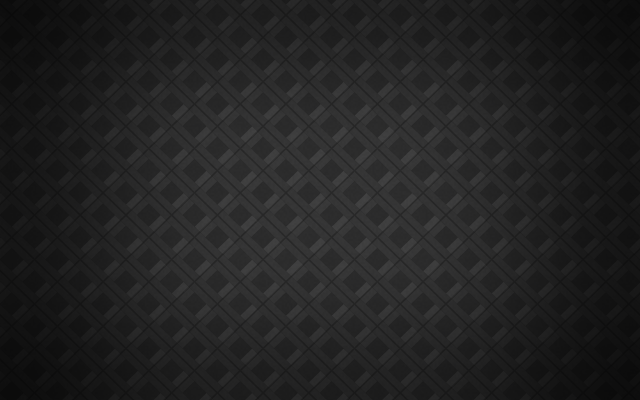
This pattern is drawn by a Shadertoy shader. Its source:

```glsl
// Seamless charcoal lattice of inlaid diamonds, grooved bands and a soft central glow.
const vec2 REPEATS = vec2(14.0, 9.0);      // diamonds across and down
const vec2 PHASE = vec2(0.255, 0.16);      // position of the first diamond
const vec2 GRAIN_CELLS = vec2(360.0, 225.0);
const float INLAY_HALF = 0.26;             // half side of the dark square
const float GROOVE_HALF = 0.026;
const float SEAM_HALF = 0.012;
const float INLAY_TONE = 0.83;
const float BAND_TONE = 1.0;
const float UPPER_BAR_TONE = 1.05;
const float LOWER_BAR_TONE = 1.19;
const float GROOVE_TONE = 0.76;
const float SEAM_TONE = 0.91;
const float GRAIN_AMOUNT = 0.07;
const float WEAR_AMOUNT = 0.04;
const vec3 TINT = vec3(1.0, 1.0, 1.005);

// Glow levels: corner, middle of side edge, middle of top edge, centre
const vec4 GLOW = vec4(0.052, 0.085, 0.132, 0.208);
const float TAU = 6.2831853;

float hash(vec2 p) {
    vec3 q = fract(p.xyx * vec3(0.1031, 0.1030, 0.0973));
    q += dot(q, q.yzx + 33.33);
    return fract((q.x + q.y) * q.z);
}

// Value noise that wraps after the given number of cells
float wrappedNoise(vec2 p, vec2 period) {
    vec2 i = floor(p), f = fract(p);
    f = f * f * (3.0 - 2.0 * f);
    vec2 lo = mod(i, period), hi = mod(i + 1.0, period);
    return mix(mix(hash(lo), hash(vec2(hi.x, lo.y)), f.x),
               mix(hash(vec2(lo.x, hi.y)), hash(hi), f.x), f.y);
}

// Coverage of the region where the signed distance is negative
float cover(float d, float aa) {
    return smoothstep(aa, -aa, d);
}

float glow(vec2 uv) {
    vec2 c = 0.5 - 0.5 * cos(TAU * uv);
    c *= 2.0 - c;
    return mix(mix(GLOW.x, GLOW.z, c.x), mix(GLOW.y, GLOW.w, c.x), c.y);
}

void mainImage(out vec4 fragColor, in vec2 fragCoord) {
    vec2 uv = fragCoord / iResolution.xy;
    vec2 p = uv * REPEATS - PHASE;
    float aa = 0.6 * length(REPEATS / iResolution.xy);

    // Diagonal cell: x crosses the falling bands, y crosses the rising bars
    vec2 diagonal = vec2(p.x + p.y, p.x - p.y);
    vec2 id = floor(diagonal + 0.5);
    vec2 cell = diagonal - id;
    vec2 d = abs(cell);
    vec2 tileId = mod(0.5 * vec2(id.x + id.y, id.x - id.y), REPEATS);
    float wear = hash(tileId * 2.0 + 7.0) - 0.5;

    // Bars sit between the continuous falling bands
    float barTone = mix(UPPER_BAR_TONE, LOWER_BAR_TONE + WEAR_AMOUNT * wear,
                        cover(-cell.y, aa));
    float tone = mix(BAND_TONE, barTone, cover(d.x - INLAY_HALF, aa));

    // Dark square inlay
    float square = max(d.x, d.y) - INLAY_HALF;
    tone = mix(tone, INLAY_TONE + WEAR_AMOUNT * wear, cover(square, aa));

    // Fine seams at the band joints, then deeper grooves on the lattice
    float seam = min(abs(d.x - INLAY_HALF), abs(square)) - SEAM_HALF;
    tone *= mix(1.0, SEAM_TONE, cover(seam, aa));
    float groove = 0.5 - max(d.x, d.y) - GROOVE_HALF;
    tone *= mix(1.0, GROOVE_TONE, cover(groove, aa));

    // Fine surface grain
    float grain = wrappedNoise(uv * GRAIN_CELLS, GRAIN_CELLS) - 0.5;
    tone *= 1.0 + GRAIN_AMOUNT * grain;

    fragColor = vec4(TINT * glow(uv) * tone, 1.0);
}
```
